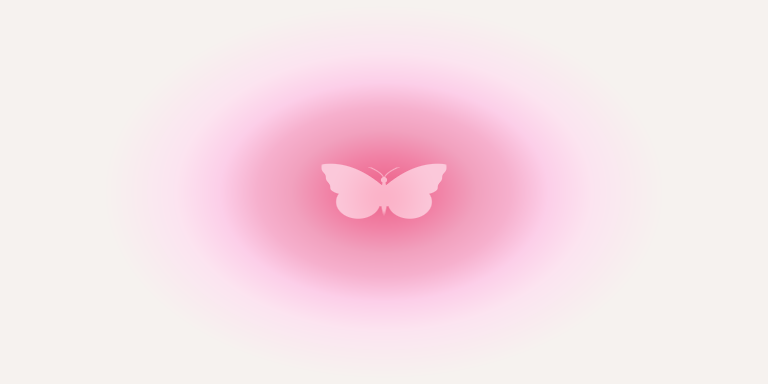
Reproduce this background procedurally as a WebGL 1 fragment shader.

```glsl
precision highp float;
// A soft elliptical pink glow on warm off-white with a pale butterfly in the middle.
// The glow is a radial colour ramp; the butterfly is a mirrored union of
// distance-like shapes: curved forewing, elliptic hindwing, body and antennae.

uniform vec2 u_resolution;

#define GLOW_ASPECT 1.5
#define WING_SPAN 0.16
#define WING_ROUNDING 0.05
#define ANTENNA_WIDTH 0.009
#define ANTENNA_OPACITY 0.75

const vec3 CORE = vec3(0.935, 0.43, 0.58);
const vec3 ROSE = vec3(0.945, 0.51, 0.65);
const vec3 MAUVE = vec3(0.947, 0.63, 0.745);
const vec3 PINK = vec3(0.965, 0.69, 0.805);
const vec3 ORCHID = vec3(0.99, 0.81, 0.912);
const vec3 BLUSH = vec3(0.987, 0.893, 0.94);
const vec3 PAPER = vec3(0.965, 0.95, 0.938);
const vec3 WING_INNER = vec3(0.985, 0.70, 0.785);
const vec3 WING_OUTER = vec3(0.985, 0.785, 0.855);

float ramp(float a, float b, float x) {
  return clamp((x - a) / (b - a), 0.0, 1.0);
}

// Maximum with a rounded corner of size k
float smoothMax(float a, float b, float k) {
  float h = max(k - abs(a - b), 0.0) / k;
  return max(a, b) + 0.25 * h * h * k;
}

float ellipse(vec2 p, vec2 radius) {
  return (length(p / radius) - 1.0) * min(radius.x, radius.y);
}

vec3 glow(vec2 p) {
  float r = length(p * vec2(1.0 / GLOW_ASPECT, 1.0));
  vec3 c = mix(CORE, ROSE, ramp(0.04, 0.095, r));
  c = mix(c, MAUVE, ramp(0.095, 0.16, r));
  c = mix(c, PINK, ramp(0.16, 0.22, r));
  c = mix(c, ORCHID, ramp(0.22, 0.285, r));
  c = mix(c, BLUSH, ramp(0.285, 0.36, r));
  return mix(c, PAPER, ramp(0.36, 0.49, r));
}

// Right half of the wings and body, with the wing span as unit
float butterfly(vec2 p) {
  float rise = p.x - 0.87;
  float top = (p.y - 0.46 + 0.5 * rise * rise) * 0.9;
  float side = (p.x - 0.84 - 0.45 * p.y - 0.01 * sin(40.0 * p.y)) * 0.9;
  float under = (0.3 * p.x - 0.25 - p.y) * 0.95;
  float forewing = smoothMax(smoothMax(top, side, WING_ROUNDING), under, WING_ROUNDING);
  float hindwing = ellipse(p - vec2(0.42, -0.16), vec2(0.36, 0.275));
  float body = ellipse(p - vec2(0.0, -0.08), vec2(0.05, 0.27));
  float head = length(p - vec2(0.0, 0.195)) - 0.05;
  return min(min(forewing, hindwing), min(body, head));
}

// Outward curving feeler
float antenna(vec2 p) {
  float h = p.y - 0.2;
  float d = abs(p.x - 5.67 * h * h) / sqrt(1.0 + 128.0 * h * h);
  return max(d - ANTENNA_WIDTH, abs(p.y - 0.3) - 0.1);
}

void main() {
  vec2 p = (gl_FragCoord.xy - 0.5 * u_resolution) / u_resolution.y;
  vec2 wing = vec2(abs(p.x), p.y) / WING_SPAN;
  float pixel = 1.0 / (u_resolution.y * WING_SPAN);
  vec3 color = glow(p);

  // Butterfly tint fades from the body to the wing tips
  vec3 tint = mix(WING_INNER, WING_OUTER, smoothstep(0.0, 0.95, length(wing - vec2(0.0, -0.1))));
  float feeler = clamp(0.5 - antenna(wing) / pixel, 0.0, 1.0);
  float shape = clamp(0.5 - butterfly(wing) / pixel, 0.0, 1.0);
  color = mix(color, tint, feeler * ANTENNA_OPACITY);
  color = mix(color, tint, shape);

  gl_FragColor = vec4(color, 1.0);
}
```
